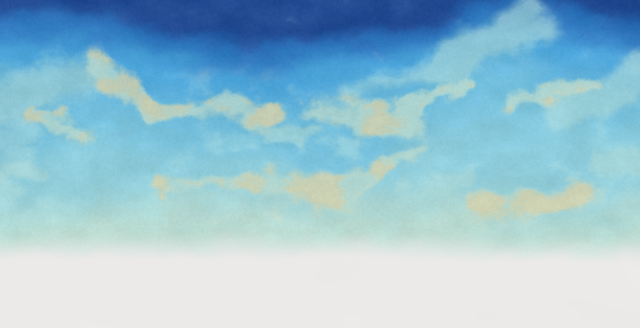
Reproduce this background procedurally as a Shadertoy shader.

```glsl
#define NAVY vec3(0.13, 0.29, 0.57)
#define COBALT vec3(0.18, 0.46, 0.74)
#define AZURE vec3(0.29, 0.64, 0.85)
#define SKY vec3(0.45, 0.75, 0.87)
#define AQUA vec3(0.57, 0.81, 0.86)
#define SEAFOAM vec3(0.73, 0.86, 0.82)
#define SAND vec3(0.82, 0.80, 0.65)
#define PAPER vec3(0.925, 0.918, 0.914)
#define HORIZON 0.232
#define WARP 0.055
#define GRAIN 0.022

float hash(vec2 p) {
    vec3 q = fract(p.xyx * vec3(0.1031, 0.1030, 0.0973));
    q += dot(q, q.yzx + 33.33);
    return fract((q.x + q.y) * q.z);
}

float noise(vec2 p) {
    vec2 i = floor(p), f = fract(p);
    f = f * f * (3.0 - 2.0 * f);
    return mix(mix(hash(i), hash(i + vec2(1, 0)), f.x),
               mix(hash(i + vec2(0, 1)), hash(i + vec2(1, 1)), f.x), f.y);
}

float fbm(vec2 p) {
    float sum = 0.0, weight = 0.5;
    for (int i = 0; i < 6; i++) {
        sum += weight * noise(p);
        p = mat2(1.6, 1.2, -1.2, 1.6) * p + 7.3;
        weight *= 0.5;
    }
    return sum;
}

// Soft brush stroke between two ends
float stroke(vec2 p, vec2 a, vec2 b, float radius) {
    vec2 pa = p - a, ba = b - a;
    float along = clamp(dot(pa, ba) / dot(ba, ba), 0.0, 1.0);
    float d = length(pa - ba * along) / radius;
    return exp(-d * d);
}

// Vertical wash from horizon to zenith
vec3 skyWash(float y) {
    vec3 c = mix(SEAFOAM, AQUA, smoothstep(0.27, 0.46, y));
    c = mix(c, SKY, smoothstep(0.44, 0.66, y));
    c = mix(c, AZURE, smoothstep(0.64, 0.82, y));
    c = mix(c, COBALT, smoothstep(0.80, 0.91, y));
    return mix(c, NAVY, smoothstep(0.89, 0.98, y));
}

// Warm clouds sweeping in two broken arcs
float sandClouds(vec2 p) {
    float m = stroke(p, vec2(0.27, 0.80), vec2(0.46, 0.67), 0.042);
    m += stroke(p, vec2(0.46, 0.67), vec2(0.84, 0.65), 0.040);
    m += stroke(p, vec2(0.97, 0.67), vec2(1.27, 0.62), 0.052);
    m += stroke(p, vec2(1.24, 0.66), vec2(1.42, 0.74), 0.026);
    m += stroke(p, vec2(1.56, 0.68), vec2(1.78, 0.74), 0.038);
    m += stroke(p, vec2(0.12, 0.64), vec2(0.25, 0.59), 0.034);
    m += stroke(p, vec2(0.82, 0.43), vec2(1.03, 0.40), 0.075);
    m += stroke(p, vec2(1.03, 0.42), vec2(1.27, 0.53), 0.032);
    m += 0.8 * stroke(p, vec2(0.48, 0.45), vec2(0.74, 0.45), 0.028);
    return m + 0.8 * stroke(p, vec2(1.44, 0.37), vec2(1.78, 0.40), 0.045);
}

// Pale green veils
float paleClouds(vec2 p) {
    float m = stroke(p, vec2(1.38, 0.82), vec2(1.61, 0.93), 0.070);
    m += stroke(p, vec2(0.00, 0.50), vec2(0.10, 0.47), 0.040);
    m += stroke(p, vec2(0.02, 0.70), vec2(0.24, 0.76), 0.080);
    m += stroke(p, vec2(1.24, 0.39), vec2(1.41, 0.45), 0.035);
    m += stroke(p, vec2(1.75, 0.66), vec2(1.95, 0.76), 0.075);
    m += stroke(p, vec2(1.83, 0.50), vec2(1.95, 0.49), 0.045);
    m += stroke(p, vec2(0.84, 0.60), vec2(0.98, 0.59), 0.025);
    return m + 0.6 * stroke(p, vec2(1.05, 0.72), vec2(1.38, 0.78), 0.050);
}

void mainImage(out vec4 fragColor, in vec2 fragCoord) {
    vec2 p = fragCoord / iResolution.y;
    float broad = fbm(p * vec2(3.0, 5.0) + 2.0) - 0.5;
    float fine = fbm(p * vec2(13.0, 18.0) + 11.0) - 0.5;
    vec2 bend = vec2(fbm(p * 10.0 + 4.0), fbm(p * 10.0 + 31.0)) - 0.5;
    vec2 q = p + WARP * 2.0 * bend;

    // Dark upper edge sags left of centre and lifts over the pale cloud
    float sag = 0.065 * exp(-pow((p.x - 0.85) / 0.38, 2.0))
              - 0.055 * exp(-pow((p.x - 1.48) / 0.22, 2.0));
    float height = p.y + sag * smoothstep(0.45, 0.85, p.y);
    vec3 color = skyWash(height + 0.20 * broad + 0.07 * fine);

    // Blue opening in the middle
    float opening = stroke(q, vec2(0.94, 0.53), vec2(1.12, 0.55), 0.10);
    color = mix(color, SKY, 0.7 * opening);

    // Loose green mottling
    float mottle = smoothstep(0.02, 0.25, broad + 0.6 * fine);
    mottle *= smoothstep(0.88, 0.65, p.y);
    color = mix(color, SEAFOAM, 0.35 * mottle);

    // Clouds with ragged edges
    float pale = smoothstep(0.15, 0.85, paleClouds(q) + 0.7 * fine);
    color = mix(color, mix(AQUA, SEAFOAM, 0.6), 0.65 * pale);
    float sand = smoothstep(0.22, 0.85, sandClouds(q) + 0.9 * fine);
    vec3 cloudTint = mix(SEAFOAM, SAND, smoothstep(-0.16, 0.12, fine + 0.4 * broad));
    color = mix(color, cloudTint, 0.82 * sand);

    // Pigment texture, then the bare ground below
    color += 0.10 * fine + GRAIN * (noise(p * 190.0) - 0.5);
    float edge = p.y + 0.07 * broad + 0.03 * fine;
    vec3 ground = PAPER + 0.012 * broad;
    color = mix(ground, color, smoothstep(HORIZON - 0.035, HORIZON + 0.065, edge));
    fragColor = vec4(clamp(color, 0.0, 1.0), 1.0);
}
```
